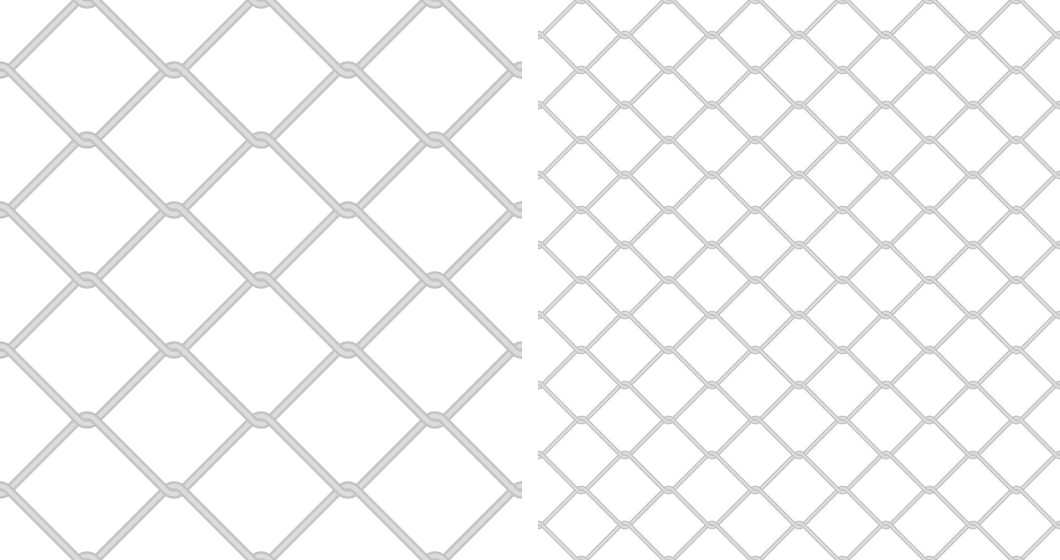
Left: one tile. Right: repeated 2 by 2.
Write a Shadertoy shader that draws this pattern.

```glsl
// A chain-link fence of flat grey wire on white. Each wire is a rounded zigzag
// (arc bends joined by 45 degree straights) that hooks into the wires above and
// below it. Falling strands are drawn over rising ones to weave the knots.

const vec2  CELLS        = vec2(3.0, 4.0);  // repeats across and down
const float CELL_ASPECT  = 1.2448;          // cell width over cell height
const float HOOK_DEPTH   = 0.0286;          // bend overshoot past the knot centre
const float WIRE_RADIUS  = 0.0335;          // half width with its outline
const float CORE_RADIUS  = 0.0158;          // half width of the pale middle
const vec3  BACKGROUND   = vec3(1.0);
const vec3  OUTLINE_GREY = vec3(0.765);
const vec3  CORE_GREY    = vec3(0.862);

const float SQRT2 = 1.41421356;

// Distance to a zigzag wire with a crest above the origin; p is in cell heights.
float wireDistance(vec2 p) {
    vec2 strandMiddle = vec2(0.25 * CELL_ASPECT, -0.25);
    // The bend radius that lets the straights run at exactly 45 degrees
    float bendRadius = (strandMiddle.x + strandMiddle.y - HOOK_DEPTH) / (SQRT2 - 1.0);

    // Mirror about the crest, then turn the trough half onto the crest half
    vec2 q = vec2(abs(p.x), p.y) - strandMiddle;
    if (q.x > q.y) q = -q;

    vec2 fromBend = q + strandMiddle - vec2(0.0, HOOK_DEPTH - bendRadius);
    bool onArc = fromBend.x < fromBend.y;
    float reach = onArc ? length(fromBend) : (fromBend.x + fromBend.y) / SQRT2;
    return abs(reach - bendRadius);
}

// Smooth coverage of a stroke of the given half width
float stroke(float dist, float halfWidth, float pixel) {
    return clamp(0.5 + (halfWidth - dist) / pixel, 0.0, 1.0);
}

void mainImage(out vec4 fragColor, in vec2 fragCoord) {
    vec2 cell = fragCoord / iResolution.xy * CELLS;
    float pixel = 1.1 * max(CELLS.y / iResolution.y,
                            CELLS.x * CELL_ASPECT / iResolution.x);
    float firstWire = floor(2.0 * cell.y);
    vec3 color = BACKGROUND;

    // Rising strands first, falling strands on top
    for (int layer = 0; layer < 2; layer++) {
        for (int i = 0; i < 3; i++) {
            // Wires stack every half cell, each shifted sideways by half a cell
            float wire = firstWire + float(i);
            vec2 p = vec2((fract(cell.x - 0.5 * wire) - 0.5) * CELL_ASPECT,
                          cell.y - 0.5 * wire);
            bool falling = p.x > 0.0;
            if (falling != (layer == 1)) continue;

            float dist = wireDistance(p);
            vec3 wireColor = mix(OUTLINE_GREY, CORE_GREY, stroke(dist, CORE_RADIUS, pixel));
            color = mix(color, wireColor, stroke(dist, WIRE_RADIUS, pixel));
        }
    }
    fragColor = vec4(color, 1.0);
}
```
